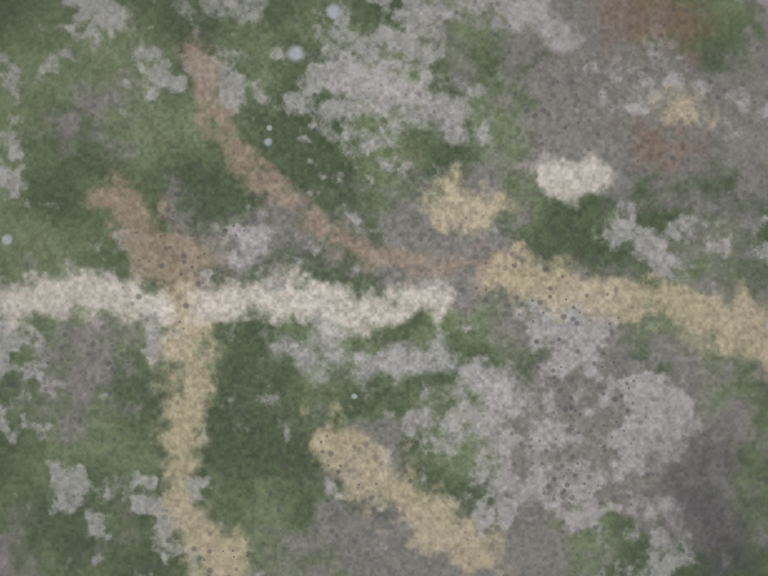
This texture is drawn by a WebGL 1 fragment shader. Its source:

```glsl
precision highp float;
// Worn grassland from above: mottled turf and thatch, crossed by pale sandy tracks.
// Tapered distance strokes with noise-ragged edges form the bare ground; fine grain,
// dark pebbles and a few pale chips are scattered on top. Units: canvas heights.
uniform vec2 u_resolution;

const vec3 GRASS_DARK = vec3(0.315, 0.355, 0.28);
const vec3 GRASS_LIGHT = vec3(0.43, 0.465, 0.37);
const vec3 THATCH = vec3(0.49, 0.475, 0.465);
const vec3 ASH = vec3(0.64, 0.625, 0.625);
const vec3 CHALK = vec3(0.735, 0.705, 0.675);
const vec3 STRAW = vec3(0.675, 0.63, 0.535);
const vec3 CLAY = vec3(0.575, 0.515, 0.465);
const vec3 RUST = vec3(0.47, 0.39, 0.345);
const vec3 SHADOW = vec3(0.335, 0.325, 0.335);
const vec3 CHIP = vec3(0.68, 0.71, 0.75);

float hash(vec2 p) {
  vec3 q = fract(p.xyx * vec3(0.1031, 0.1030, 0.0973));
  q += dot(q, q.yzx + 33.33);
  return fract((q.x + q.y) * q.z);
}

float noise(vec2 p) {
  vec2 i = floor(p), f = fract(p);
  f = f * f * (3.0 - 2.0 * f);
  return mix(mix(hash(i), hash(i + vec2(1, 0)), f.x),
             mix(hash(i + vec2(0, 1)), hash(i + vec2(1, 1)), f.x), f.y);
}

float fbm(vec2 p) {
  float sum = 0.0, amp = 0.5;
  for (int i = 0; i < 5; i++) {
    sum += amp * noise(p);
    p = mat2(1.6, 1.2, -1.2, 1.6) * p + 7.3;
    amp *= 0.5;
  }
  return sum / 0.97;
}

// Signed distance to a stroke from a to b whose radius runs from ra to rb.
float stroke(vec2 p, vec2 a, vec2 b, float ra, float rb) {
  vec2 ab = b - a;
  float t = clamp(dot(p - a, ab) / dot(ab, ab), 0.0, 1.0);
  return length(p - a - ab * t) - mix(ra, rb, t);
}

float cover(float dist, float softness) {
  return smoothstep(softness, -softness, dist);
}

// Round spots, one at most per cell; density is the share of cells in use.
float spots(vec2 p, float cells, float density, float radius, float seed) {
  vec2 g = p * cells;
  float cut = 0.0;
  for (int y = -1; y <= 1; y++)
    for (int x = -1; x <= 1; x++) {
      vec2 id = floor(g) + vec2(float(x), float(y));
      float present = step(hash(id + seed), density);
      vec2 center = id + vec2(hash(id + seed + 17.0), hash(id + seed + 41.0));
      float size = radius * (0.5 + hash(id + seed + 73.0));
      cut = max(cut, present * smoothstep(size * 1.3, size * 0.4, length(g - center)));
    }
  return cut;
}

vec3 turf(vec2 p) {
  float tone = fbm(p * 9.0 + 3.0);
  vec3 grass = mix(GRASS_DARK, GRASS_LIGHT, smoothstep(0.25, 0.75, tone));
  float dryness = fbm(p * 5.0 + 21.0) + 0.35 * (fbm(p * 34.0 + 9.0) - 0.5);
  dryness += 0.20 * smoothstep(0.2, 1.2, p.x) - 0.10 * smoothstep(0.3, 0.9, p.y);
  vec3 ground = mix(grass, THATCH, 0.9 * smoothstep(0.45, 0.68, dryness));
  float frost = fbm(p * 7.0 + 50.0) + 0.6 * (fbm(p * 42.0) - 0.5);
  frost += 0.14 * cover(stroke(p, vec2(1.0, 0.2), vec2(1.15, 0.05), 0.2, 0.2), 0.2);
  return mix(ground, ASH, 0.75 * smoothstep(0.58, 0.76, frost));
}

// Bare tracks and patches; ragged roughens every edge.
vec3 bareGround(vec3 c, vec2 p, float ragged) {
  float ash = min(stroke(p, vec2(0.60, 0.89), vec2(0.78, 0.80), 0.03, 0.045),
                  stroke(p, vec2(0.50, 0.385), vec2(0.85, 0.34), 0.025, 0.035));
  ash = min(ash, stroke(p, vec2(0.33, 0.99), vec2(0.42, 0.99), 0.015, 0.015));
  ash = min(ash, stroke(p, vec2(0.80, 1.0), vec2(1.0, 0.94), 0.03, 0.02));
  c = mix(c, ASH, 0.8 * cover(ash + ragged * 1.3, 0.03));
  float rust = min(stroke(p, vec2(1.06, 0.97), vec2(1.19, 0.96), 0.04, 0.03),
                   stroke(p, vec2(1.10, 0.76), vec2(1.18, 0.74), 0.02, 0.02));
  c = mix(c, RUST, 0.7 * cover(rust + ragged, 0.04));
  float shade = stroke(p, vec2(1.19, 0.19), vec2(1.26, 0.05), 0.045, 0.055);
  c = mix(c, SHADOW, 0.7 * cover(shade + ragged, 0.06));

  float clay = min(stroke(p, vec2(0.21, 0.66), vec2(0.335, 0.51), 0.035, 0.045),
                   stroke(p, vec2(0.33, 0.91), vec2(0.34, 0.87), 0.025, 0.025));
  clay = min(clay, stroke(p, vec2(0.34, 0.84), vec2(0.48, 0.665), 0.014, 0.022));
  clay = min(clay, stroke(p, vec2(0.48, 0.665), vec2(0.63, 0.57), 0.026, 0.016));
  clay = min(clay, stroke(p, vec2(0.63, 0.57), vec2(0.87, 0.53), 0.014, 0.032));
  c = mix(c, CLAY, 0.85 * cover(clay + ragged, 0.022));

  float straw = min(stroke(p, vec2(0.33, 0.48), vec2(0.315, 0.14), 0.032, 0.035),
                    stroke(p, vec2(0.315, 0.14), vec2(0.38, 0.0), 0.035, 0.05));
  straw = min(straw, stroke(p, vec2(0.87, 0.53), vec2(1.33, 0.41), 0.032, 0.035));
  straw = min(straw, stroke(p, vec2(0.57, 0.23), vec2(0.83, 0.06), 0.045, 0.04));
  straw = min(straw, stroke(p, vec2(0.77, 0.65), vec2(0.82, 0.65), 0.04, 0.035));
  straw = min(straw, stroke(p, vec2(1.17, 0.825), vec2(1.20, 0.81), 0.022, 0.02));
  c = mix(c, STRAW, 0.85 * cover(straw + ragged, 0.024));

  float chalk = min(stroke(p, vec2(0.0, 0.485), vec2(0.28, 0.475), 0.034, 0.026),
                    stroke(p, vec2(0.36, 0.48), vec2(0.74, 0.47), 0.028, 0.036));
  chalk = min(chalk, stroke(p, vec2(0.95, 0.71), vec2(1.02, 0.70), 0.035, 0.035));
  return mix(c, CHALK, 0.92 * cover(chalk + ragged * 0.8, 0.02));
}

void main() {
  vec2 p = gl_FragCoord.xy / u_resolution.y;
  vec2 sway = vec2(fbm(p * 8.0), fbm(p * 8.0 + 31.0)) - 0.5;
  float ragged = 0.09 * (fbm(p * 38.0 + 5.0) - 0.5);
  vec3 color = bareGround(turf(p), p + 0.07 * sway, ragged);

  // Grain and pebbles soften towards the corners.
  vec2 offset = gl_FragCoord.xy / u_resolution - 0.5;
  float focus = 1.0 - 0.9 * dot(offset, offset);
  float grain = 0.6 * noise(p * 130.0) + 0.4 * noise(p * 230.0 + 11.0) - 0.5;
  color *= 1.0 + 0.34 * focus * grain;
  float pebbles = spots(p, 55.0, 0.36, 0.22, 3.0) * smoothstep(0.3, 0.6, fbm(p * 6.0 + 80.0));
  color = mix(color, SHADOW, 0.6 * focus * pebbles);
  color = mix(color, CHIP, 0.75 * spots(p + 0.02 * sway, 9.0, 0.06, 0.09, 60.0));

  color *= 1.03 - 0.16 * dot(offset, offset);
  gl_FragColor = vec4(color, 1.0);
}
```
